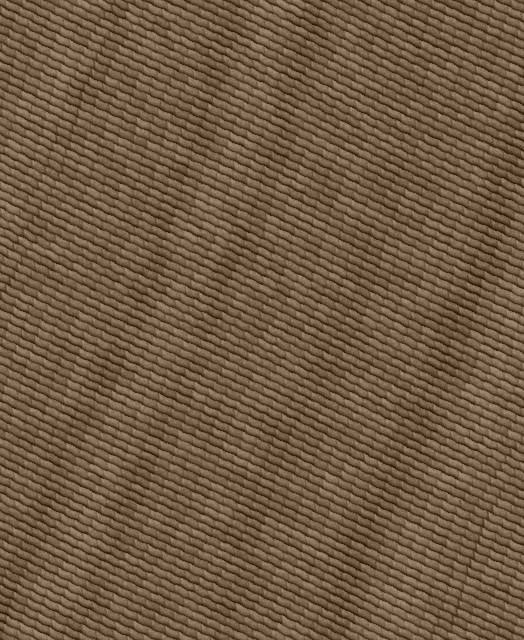
A WebGL 2 fragment shader for this texture:

```glsl
#version 300 es
precision highp float;
// Brown corded fabric: straight slanted ribs of short rounded beads, crossed by soft light bands.
#define RIBS 77.0        // ribs per canvas height, measured across them
#define BEADS 42.0       // beads per canvas height, measured along a rib
#define TILT 0.44        // downward slope of the ribs, radians
#define BAND_TILT 0.37   // lean of the light bands from upright, radians
#define JITTER 0.18      // random bead shift from rib to rib
#define BEAD_TONE 0.20   // brightness spread between beads
#define BAND_TONE 0.09   // strength of the light bands
#define TWIST 0.04       // strength of the twisted strands
#define GRAIN 0.28       // strength of the fibre grain
#define SHADE vec3(0.22, 0.13, 0.05)
#define LIT vec3(0.58, 0.49, 0.40)

uniform vec2 u_resolution;
out vec4 outColor;

float hash(vec2 p) {
  vec3 q = fract(vec3(p.xyx) * 0.1031);
  q += dot(q, q.yzx + 33.33);
  return fract((q.x + q.y) * q.z);
}

float valueNoise(vec2 p) {
  vec2 i = floor(p), f = fract(p);
  f = f * f * (3.0 - 2.0 * f);
  return mix(mix(hash(i), hash(i + vec2(1, 0)), f.x),
             mix(hash(i + vec2(0, 1)), hash(i + vec2(1, 1)), f.x), f.y);
}

float ridge(float x, float center, float width) {
  float d = (x - center) / width;
  return exp(-d * d);
}

// Axes along (x) and across (y) lines that slope down by an angle
vec2 slanted(vec2 p, float angle) {
  float c = cos(angle), s = sin(angle);
  return vec2(c * p.x - s * p.y, s * p.x + c * p.y);
}

// Broad bands of light and shadow that run across the ribs
float bands(vec2 q) {
  float x = q.x + 0.010 * sin(q.y * 7.0) + 0.005 * sin(q.y * 19.0 + 1.0);
  float light = ridge(x, -0.245, 0.03) + ridge(x, 0.06, 0.03) + ridge(x, 0.565, 0.035);
  float dark = ridge(x, 0.0, 0.025) + 0.8 * ridge(x, 0.12, 0.025)
             + 0.6 * ridge(x, 0.30, 0.035) + ridge(x, 0.485, 0.035);
  return light - dark + 0.2 * sin(x * 47.0 + 2.0 * sin(q.y * 3.0));
}

void main() {
  vec2 p = gl_FragCoord.xy / u_resolution.y;
  vec2 q = slanted(p, TILT);
  vec2 fold = slanted(p, BAND_TILT);

  // Rib index and height within the rib
  float ribPos = q.y * RIBS + 0.12 * sin(q.x * 11.0 + q.y * 5.0)
               + 0.05 * sin(q.x * BEADS * 6.2832 + q.y * 17.0);
  float rib = floor(ribPos);
  float v = ribPos - rib;

  // Bead index and place within the bead; joints form wandering columns
  float shift = 0.5 * sin(rib * 0.21) + JITTER * (hash(vec2(rib, 7.0)) - 0.5);
  float beadPos = q.x * BEADS + shift + 0.3 * (v - 0.5);
  float bead = floor(beadPos);
  float u = beadPos - bead;
  float joint = u - step(0.5, u);
  float belly = 0.5 - 0.5 * cos(6.2832 * u);

  // Rounded rib lit from above, whose belly swells between the joints
  float soft = 0.35 * RIBS / u_resolution.y;
  float edge = 0.03 + 0.08 * (1.0 - belly) + 0.06 * hash(vec2(bead, rib + 90.0));
  float body = 0.55 * smoothstep(edge - soft, edge + 0.22 + soft, v)
             + 0.45 * smoothstep(0.10, 0.74, v);
  body *= 1.0 - 0.45 * smoothstep(0.88 - soft, 1.0 + soft, v);

  // Gap shadow, broken into dashes of uneven depth
  float lift = 0.26 * hash(vec2(bead, rib + 31.0)) + 0.14 * ridge(joint, 0.12, 0.12);
  body = mix(lift, 1.0, body);

  // Tone: bands, separate beads, twisted strands and grain
  float band = bands(fold);
  float tone = 0.85 + BAND_TONE * band;
  tone += BEAD_TONE * (hash(vec2(bead, rib)) - 0.5) + 0.06 * belly;
  tone += TWIST * sin(6.2832 * (beadPos * 4.0 + v * 1.2));
  tone += GRAIN * (valueNoise(vec2(q.x * 300.0, q.y * 420.0)) - 0.5);

  // Joint between beads: a soft notch beside a light crest
  float slip = 0.006 * sin(rib * 0.9);
  float seam = ridge(fold.x + slip, 0.64, 0.012) * smoothstep(0.75, 0.35, fold.y)
             + 0.6 * ridge(fold.x + slip, -0.19, 0.012);
  float notch = ridge(joint, 0.0, 0.09);
  float crest = ridge(joint, 0.16, 0.09) * smoothstep(0.3, 0.7, v);
  tone += 0.20 * crest - (0.15 + 0.35 * seam) * notch;

  // Shadow pools thicken under the ribs within the dark bands
  float pool = max(-band, 0.0) * (1.0 - smoothstep(0.25, 0.65, v));
  float level = clamp(body * tone - 0.10 * pool, -0.08, 1.12);
  outColor = vec4(mix(SHADE, LIT, level), 1.0);
}
```
